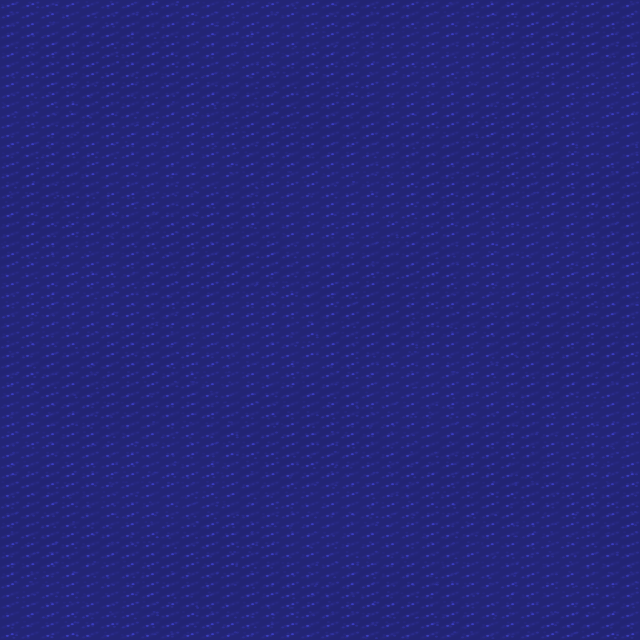
A Shadertoy shader for this texture:

```glsl
// Deep blue woven cloth: 32 by 64 small cells, each with a short rib that climbs
// one unit in three and carries bright flecks. Fleck strength and place vary by
// a hash per cell; whole numbers of cells and waves make the cloth tile.

float hash(vec2 p) {
    return fract(sin(dot(p, vec2(127.1, 311.7))) * 43758.5453);
}

// Soft fleck, a little wider than tall; blur is the pixel size in row heights
float fleck(vec2 offset, float blur) {
    float dist = length(offset / vec2(1.5, 1.0)) - 0.095;
    return 1.0 - smoothstep(-0.5 * blur, 0.5 * blur, dist);
}

void mainImage(out vec4 fragColor, in vec2 fragCoord) {
    vec2 uv = fragCoord / iResolution.xy;
    vec2 grid = uv * vec2(32.0, 64.0);
    vec2 cell = mod(floor(grid), vec2(32.0, 64.0));
    vec2 local = fract(grid) * vec2(2.0, 1.0);
    float blur = 64.0 / iResolution.y;

    vec3 ground = vec3(0.135, 0.143, 0.457);
    vec3 rib = vec3(0.16, 0.16, 0.53);
    vec3 thread = vec3(0.23, 0.24, 0.77);

    // Broad uneven tone in whole waves across and down
    float drift = 0.5 + 0.25 * sin(6.28318 * (3.0 * uv.x - 2.0 * uv.y))
                      + 0.25 * sin(6.28318 * (uv.x + 4.0 * uv.y));
    vec3 color = ground * (0.985 + 0.03 * drift);

    // Short slanted rib that fades out at both ends of its cell
    float ridge = 0.5 + 0.5 * cos(6.28318 * (local.y - 0.5 - 0.34 * (local.x - 1.0)));
    float taper = 0.3 + 0.7 * sin(1.570796 * local.x);
    color = mix(color, rib, 0.65 * ridge * ridge * ridge * taper);

    // Four flecks climb along the rib, then two faint ones stray from it
    for (int i = 0; i < 6; i++) {
        float n = float(i);
        float chance = hash(cell + 37.0 * n);
        float jitter = hash(cell + 71.0 * n + 9.0);
        vec2 center = vec2(0.25 + 0.48 * n + 0.1 * jitter, 0.26 + 0.16 * n);
        float strength = 0.1 + 0.35 * chance * chance;
        if (i == 1) strength = 0.75 + 0.25 * chance;
        if (i == 2) strength = mix(0.2, 1.0, smoothstep(0.35, 0.7, chance));
        if (i > 3) center = vec2(0.2, 0.15) + vec2(1.6, 0.7) * vec2(chance, jitter);
        color = mix(color, thread, strength * fleck(local - center, blur));
    }

    fragColor = vec4(color, 1.0);
}
```
